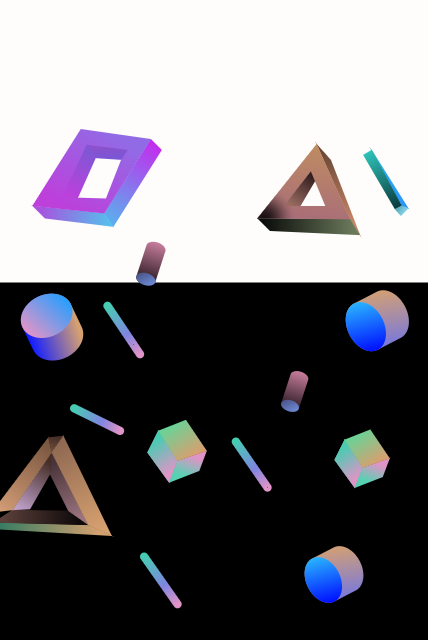
Reproduce this background procedurally as a Shadertoy shader.

```glsl
const vec3 PAPER = vec3(.996, .994, .986), ORANGE = vec3(.84, .63, .44);
const vec3 TEAL = vec3(.28, .80, .70), PINK = vec3(.88, .58, .78), MAGENTA = vec3(.74, .25, .86);
vec3 canvas;   // colour painted so far
vec2 p;        // position, y down; the canvas is 7.68 units high
float px;      // size of one pixel in units

void paint(float d, vec3 c0, vec3 c1, float t) {
    canvas = mix(canvas, mix(c0, c1, clamp(t, 0., 1.)), clamp(.65 - d / px, 0., 1.));
}

float cross2(vec2 a, vec2 b) { return a.x * b.y - a.y * b.x; }

float edge(vec2 a, vec2 b, float winding) {
    float len = length(b - a);
    return len < 1e-4 ? -9. : -winding * cross2(b - a, p - a) / len;
}

// Convex face with a gradient from edge ab to edge cd; c = d gives a triangle
void face(vec2 a, vec2 b, vec2 c, vec2 d, vec3 c0, vec3 c1) {
    float w = sign(cross2(c - a, d - b));
    float dist = max(max(edge(a, b, w), edge(b, c, w)), max(edge(c, d, w), edge(d, a, w)));
    vec2 start = (a + b) * .5, span = (c + d) * .5 - start;
    paint(dist, c0, c1, dot(p - start, span) / dot(span, span));
}

// Tube with elliptical ends; squash flattens them along the axis
void tube(vec2 a, vec2 axis, float len, float r, float squash, vec2 slope, vec3 c0, vec3 c1) {
    vec2 dir = normalize(axis), q = p - a;
    float along = dot(q, dir);
    vec2 v = vec2((along - clamp(along, 0., len)) / squash, cross2(dir, q));
    float l = length(v);
    float d = (l - r) * l / max(length(vec2(v.x / squash, v.y)), 1e-4);
    paint(d, c0, c1, .5 + dot(q - dir * len * .5, slope));
}

void pill(vec2 a, vec2 b) {
    vec2 s = b - a;
    float t = clamp(dot(p - a, s) / dot(s, s), 0., 1.);
    vec3 violet = vec3(.50, .52, .88);
    vec3 c = t < .6 ? mix(TEAL, violet, t / .6) : mix(violet, PINK, t * 2.5 - 1.5);
    tube(a, s, length(s), .048, 1., vec2(0), c, c);
}

void cube(vec2 o, float s) {
    vec2 top = o + s * vec2(.10, -.37), right = o + s * vec2(.35, 0);
    vec2 low = o + s * vec2(-.10, .38), left = o + s * vec2(-.36, .02);
    vec2 back = o + s * vec2(-.23, -.24), mid = o + s * vec2(0, .12);
    face(back, mid, low, left, vec3(.68, .68, .68), TEAL);
    face(back, left, low, mid, TEAL, PINK);
    face(mid, right, o + s * vec2(.26, .24), low, PINK, vec3(.34, .82, .70));
    face(back, top, right, mid, vec3(.42, .82, .59), ORANGE);
}

void blueDrum(vec2 o, float s) {
    vec2 axis = vec2(.89, -.46);
    tube(o, axis, .31 * s, .31 * s, .7, vec2(.2, 1.3) / s, ORANGE, vec3(.44, .46, .90));
    tube(o, axis, 0., .31 * s, .7, vec2(.4, 1.6) / s, vec3(.16, .70, 1), vec3(0, .06, 1));
}

void mauveRod(vec2 o, float s) {
    vec2 axis = vec2(.31, -.95);
    tube(o, axis, .39 * s, .117 * s, .6, vec2(-.6, 1.9) / s, vec3(.76, .48, .60), vec3(.13, .08, .10));
    tube(o, axis, 0., .117 * s, .6, vec2(2, 4) / s, vec3(.28, .32, .52), vec3(.44, .56, .86));
}

void rectangleFrame() {
    vec2 tl = vec2(.97, 1.55), tr = vec2(1.81, 1.67), br = vec2(1.25, 2.56), bl = vec2(.39, 2.47);
    vec2 backTr = vec2(1.94, 1.80), backBr = vec2(1.36, 2.72), backBl = vec2(.54, 2.62);
    vec2 rimTl = vec2(1.04, 1.74), rimTr = vec2(1.53, 1.80), rimBr = vec2(1.27, 2.38), rimBl = vec2(.75, 2.36);
    vec2 holeTl = vec2(1.15, 1.90), holeTr = vec2(1.45, 1.92), holeBl = vec2(.94, 2.37);
    face(tr, backTr, backBr, br, vec3(.76, .18, .93), vec3(.36, .68, .93));
    face(bl, backBl, backBr, br, vec3(.66, .32, .87), vec3(.34, .74, .93));
    face(tl, tr, br, bl, vec3(.57, .42, .90), MAGENTA);
    face(rimTl, rimTr, holeTr, holeTl, vec3(.54, .32, .80), vec3(.48, .34, .84));
    face(rimTl, holeTl, holeBl, rimBl, vec3(.50, .34, .84), MAGENTA);
    face(holeTl, holeTr, rimBr, holeBl, PAPER, PAPER);
}

void upperTriangle() {
    vec2 apex = vec2(3.80, 1.73), left = vec2(3.09, 2.62), right = vec2(4.20, 2.63), backRight = vec2(4.32, 2.82);
    vec2 rim = vec2(3.73, 2.06), rimLeft = vec2(3.41, 2.47), hole = vec2(3.78, 2.18), holeLeft = vec2(3.61, 2.47);
    vec3 black = vec3(.04, .05, .04), green = vec3(.20, .40, .32);
    face(apex, vec2(3.97, 1.92), backRight, right, vec3(.42, .28, .22), vec3(.80, .54, .40));
    face(left, vec2(3.24, 2.77), backRight, right, black, mix(green, ORANGE, .35));
    face(right, left, apex, apex, vec3(.66, .43, .47), vec3(.75, .55, .38));
    // shadow in the left corner
    float shade = .85 * smoothstep(.38, 0., distance(p, left + vec2(.08, 0)));
    face(right, left, apex, apex, canvas * (1. - shade), canvas * (1. - shade));
    face(rim, hole, holeLeft, rimLeft, vec3(.20, .12, .12), vec3(.60, .42, .38));
    face(hole, hole, vec2(3.90, 2.47), holeLeft, PAPER, PAPER);
}

void lowerTriangle() {
    vec2 apex = vec2(.58, 5.25), peak = vec2(.76, 5.23), rim = vec2(.62, 5.43), hole = vec2(.60, 5.69);
    vec2 left = vec2(-.10, 6.15), rimLeft = vec2(.15, 6.12), holeLeft = vec2(.36, 6.11), holeRight = vec2(.82, 6.13);
    vec2 right = vec2(1.06, 6.30), far = vec2(1.34, 6.43), base = vec2(-.08, 6.27);
    vec3 umber = vec3(.27, .18, .15);
    face(base, vec2(-.04, 6.35), far, right, vec3(.18, .48, .38), ORANGE);
    face(base, rimLeft, holeRight, right, vec3(.36, .25, .23), vec3(.06, .04, .04));
    face(rim, hole, holeLeft, rimLeft, umber, vec3(.74, .62, .78));
    face(rim, hole, holeRight, right, vec3(.28, .20, .22), vec3(.60, .45, .49));
    face(apex, rim, rimLeft, left, vec3(.48, .34, .25), vec3(.82, .61, .46));
    face(apex, peak, rim, rim, umber, vec3(.45, .31, .24));
    face(peak, rim, right, far, vec3(.56, .41, .32), ORANGE);
}

void mainImage(out vec4 fragColor, in vec2 fragCoord) {
    px = 7.68 / iResolution.y;
    p = vec2(fragCoord.x, iResolution.y - fragCoord.y) * px;
    canvas = PAPER * clamp(.5 + (3.39 - p.y) / px, 0., 1.);

    rectangleFrame();
    upperTriangle();
    lowerTriangle();

    // Teal slab
    vec2 tip = vec2(4.46, 1.80), heel = vec2(4.74, 2.51), corner = vec2(4.82, 2.47), end = vec2(4.90, 2.50);
    face(tip - .01, tip, end, corner, vec3(.15, .70, .88), vec3(.16, .58, 1));
    face(vec2(4.36, 1.86), tip, corner, heel, vec3(.18, .76, .72), vec3(.04, .23, .24));
    face(heel, corner, end, vec2(4.81, 2.59), vec3(.36, .68, .74), vec3(.52, .82, .90));

    // Violet drum
    vec2 axis = vec2(.43, .90);
    tube(vec2(.56, 3.79), axis, .30, .32, .78, vec2(1.6, -.5), vec3(.08, .12, 1), ORANGE);
    tube(vec2(.56, 3.79), axis, 0., .32, .78, vec2(1.1, -1.2), PINK, vec3(.16, .62, 1));

    // Repeated solids: the second of each pair is smaller
    for (int i = 0; i < 2; i++) {
        float k = float(i), s = 1. - .07 * k;
        blueDrum(mix(vec2(4.39, 3.92), vec2(3.88, 6.96), k), s);
        mauveRod(mix(vec2(1.75, 3.35), vec2(3.48, 4.87), k), s);
        cube(mix(vec2(2.13, 5.41), vec2(4.35, 5.50), k), s);
    }
    vec4 pills[4] = vec4[](vec4(1.29, 3.67, 1.68, 4.25), vec4(.89, 4.90, 1.44, 5.17),
                           vec4(2.83, 5.30, 3.21, 5.85), vec4(1.73, 6.68, 2.13, 7.25));
    for (int i = 0; i < 4; i++) pill(pills[i].xy, pills[i].zw);
    fragColor = vec4(canvas, 1);
}
```
